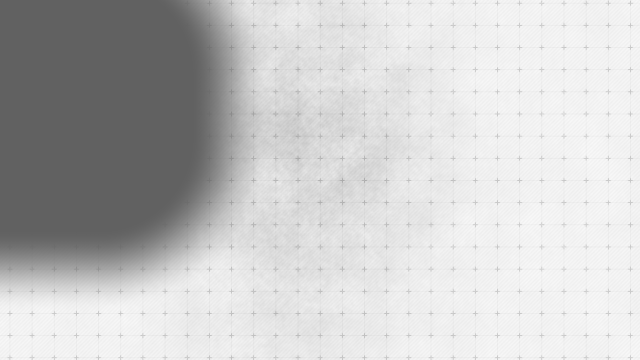
Reproduce this background procedurally as a Shadertoy shader.

```glsl
// Pale grunge paper with fine hatching and a cross-marked grid, under a soft dark rounded panel.

const float GRID_STEP = 0.06156;
const vec2 GRID_ORIGIN = vec2(0.0276, 0.0062);
const vec3 PAPER = vec3(0.955);
const vec3 PANEL = vec3(0.38);

vec2 hashGradient(vec2 cell) {
    vec3 q = fract(cell.xyx * vec3(0.1031, 0.1030, 0.0973));
    q += dot(q, q.yzx + 33.33);
    return fract((q.xx + q.yz) * q.zy) * 2.0 - 1.0;
}

float gradientNoise(vec2 p) {
    vec2 cell = floor(p), f = fract(p);
    vec2 u = f * f * f * (f * (f * 6.0 - 15.0) + 10.0);
    float a = dot(hashGradient(cell), f);
    float b = dot(hashGradient(cell + vec2(1, 0)), f - vec2(1, 0));
    float c = dot(hashGradient(cell + vec2(0, 1)), f - vec2(0, 1));
    float d = dot(hashGradient(cell + vec2(1, 1)), f - vec2(1, 1));
    return mix(mix(a, b, u.x), mix(c, d, u.x), u.y);
}

float fbm(vec2 p, int octaves) {
    float sum = 0.0, amplitude = 1.0;
    for (int i = 0; i < octaves; i++) {
        sum += amplitude * gradientNoise(p);
        p = mat2(1.6, 1.2, -1.2, 1.6) * p + 17.3;
        amplitude *= 0.6;
    }
    return sum;
}

float roundedBox(vec2 p, vec2 halfSize, float radius) {
    vec2 q = abs(p) - halfSize + radius;
    return length(max(q, 0.0)) + min(max(q.x, q.y), 0.0) - radius;
}

// Elliptical falloff: 1 at the centre, fading outward
float softSpot(vec2 p, vec2 centre, vec2 spread) {
    vec2 q = (p - centre) / spread;
    return exp(-dot(q, q));
}

// Coverage of a thin line, kept at constant weight at any size
float lineCover(float dist, float width, float pixel) {
    float drawn = max(width, pixel);
    return width / drawn * (1.0 - smoothstep(0.0, drawn, abs(dist)));
}

// Stains and fibrous grain, strongest left of the middle
float grunge(vec2 p) {
    float stain = 0.085 * softSpot(p, vec2(0.94, 0.57), vec2(0.28, 0.40));
    stain += 0.045 * softSpot(p, vec2(0.72, 0.55), vec2(0.24, 0.90));
    float blotches = fbm(p * 7.0, 4);
    float grain = fbm(p * 62.0, 3);
    return stain * (1.0 + 0.6 * blotches) + 0.014 * blotches
         + (0.008 + 0.35 * stain) * grain;
}

float hatch(vec2 p, float spacing) {
    return 0.5 + 0.5 * cos(6.28318 * (p.x - p.y) / spacing);
}

// Faint full grid lines plus short darker crosses at their junctions
float gridMarks(vec2 p, float pixel) {
    vec2 q = abs(mod(p - GRID_ORIGIN + 0.5 * GRID_STEP, GRID_STEP) - 0.5 * GRID_STEP);
    float vertical = lineCover(q.x, 0.0022, pixel);
    float horizontal = lineCover(q.y, 0.0022, pixel);
    vec2 arm = 1.0 - smoothstep(vec2(0.004), vec2(0.0095), q);
    float crosses = max(vertical * arm.y, horizontal * arm.x);
    return 0.03 * max(vertical, horizontal) + 0.17 * crosses;
}

void mainImage(out vec4 fragColor, in vec2 fragCoord) {
    float pixel = 1.0 / iResolution.y;
    vec2 p = fragCoord * pixel;

    // Paper surface
    vec3 color = PAPER - grunge(p);
    color -= 0.022 * (hatch(p, 0.0108) - 0.3);
    color -= gridMarks(p, pixel);

    // Blurred panel entering from the upper left
    float dist = roundedBox(p - vec2(-0.356, 0.705), vec2(1.0, 0.457), 0.37);
    float cover = 1.0 - smoothstep(-0.115, 0.115, dist);
    color = mix(color, PANEL, cover);

    fragColor = vec4(clamp(color, 0.0, 1.0), 1.0);
}
```
